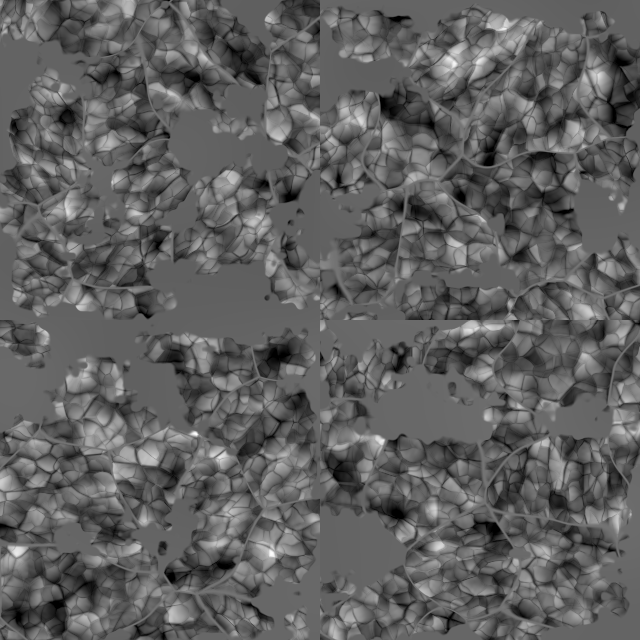
This texture map is drawn by a WebGL 1 fragment shader. Its source:

```glsl
precision highp float;
// Four square sheets of grey crumpled rock patches floating on a smooth grey ground.

uniform vec2 u_resolution;

const float GROUND_GREY = 0.395;
const float ROCK_GREY = 0.452;

float hash(vec2 p) {
  return fract(sin(dot(p, vec2(127.1, 311.7))) * 43758.5453);
}

vec2 hash2(vec2 p) {
  return vec2(hash(p), hash(p + 57.3));
}

float noise(vec2 p) {
  vec2 i = floor(p), f = fract(p);
  f = f * f * (3.0 - 2.0 * f);
  return mix(mix(hash(i), hash(i + vec2(1.0, 0.0)), f.x),
             mix(hash(i + vec2(0.0, 1.0)), hash(i + vec2(1.0, 1.0)), f.x), f.y);
}

vec2 rotate(vec2 p, float angle) {
  float c = cos(angle), s = sin(angle);
  return vec2(c * p.x - s * p.y, s * p.x + c * p.y);
}

// Voronoi cells: xy = offset from the cell centre, z = edge gap, w = cell value
vec4 cells(vec2 p) {
  vec2 base = floor(p), nearest = vec2(0.0), nearestId = vec2(0.0);
  float first = 8.0, second = 8.0;
  for (int y = -1; y <= 1; y++) {
    for (int x = -1; x <= 1; x++) {
      vec2 id = base + vec2(float(x), float(y));
      vec2 offset = p - id - hash2(id);
      float d = length(offset);
      if (d < first) {
        second = first;
        first = d;
        nearest = offset;
        nearestId = id;
      } else {
        second = min(second, d);
      }
    }
  }
  return vec4(nearest, second - first, hash(nearestId + 19.7));
}

// Tilted facets that fade into dark creases
float crumple(vec2 p) {
  p += 0.45 * (vec2(noise(p * 1.3), noise(p * 1.3 + 31.0)) - 0.5);
  vec4 cell = cells(p);
  float tilt = dot(cell.xy, rotate(vec2(1.0, 0.0), cell.w * 43.0));
  float facet = 0.22 * (cell.w - 0.5) + 0.26 * tilt;
  return facet * smoothstep(0.0, 0.22, cell.z) - 0.16 * exp(-7.0 * cell.z);
}

// Broad light and dark spots, mostly weak and now and then strong
float spots(vec2 p) {
  float n = 2.0 * noise(p) - 1.0;
  return 0.08 * n + 0.28 * n * n * n;
}

// Ragged coverage of the rock, thinner along island seams and sheet borders
float rockMask(vec2 q, vec2 seed, float seam) {
  vec2 rim = min(q, 1.0 - q);
  float border = 1.0 - smoothstep(0.0, 0.07, min(rim.x, rim.y));
  float cover = 0.6 * noise(q * 4.5 + seed) + 0.25 * noise(q * 11.0 + seed)
              + 0.16 * noise(q * 38.0 + seed);
  cover += 0.3 * min(seam, 0.5) - 0.2 * border;
  return smoothstep(0.40, 0.47, cover);
}

// Relief of one island, with its own direction and stretch
float islandRelief(vec2 q, vec2 seed, vec4 island) {
  vec2 p = rotate(q, island.w * 6.283);
  p.y *= 1.0 + 0.6 * fract(island.w * 7.0);
  p += seed + island.w * 23.0;
  float relief = crumple(p * 12.0) + 0.6 * crumple(p * 21.0 + 5.0);
  relief += spots(p * 11.0) + 0.04 * (noise(p * vec2(110.0, 45.0)) - 0.5);
  return relief * smoothstep(0.0, 0.04, island.z);
}

float sheet(vec2 q, vec2 seed) {
  vec2 warp = vec2(noise(q * 5.0 + seed), noise(q * 5.0 + seed + 40.0)) - 0.5;
  vec4 island = cells(q * 3.0 + 0.5 * warp + seed);
  float mask = rockMask(q, seed, island.z);

  float ground = GROUND_GREY + 0.05 * (noise(q * 3.0 + seed + 9.0) - 0.5);
  ground += 0.02 * (hash(seed) - 0.5);

  // Facets grow more contrasted where the rock ends
  float rim = 4.0 * mask * (1.0 - mask);
  float rock = ROCK_GREY + (1.0 + 0.5 * rim) * islandRelief(q, seed, island);
  return mix(ground, rock, mask);
}

void main() {
  vec2 uv = gl_FragCoord.xy / u_resolution;
  vec2 tile = floor(uv * 2.0);
  vec2 seed = 10.0 + 30.0 * hash2(tile + 3.0);
  float grey = sheet(fract(uv * 2.0), seed);
  gl_FragColor = vec4(vec3(clamp(grey, 0.0, 1.0)), 1.0);
}
```
